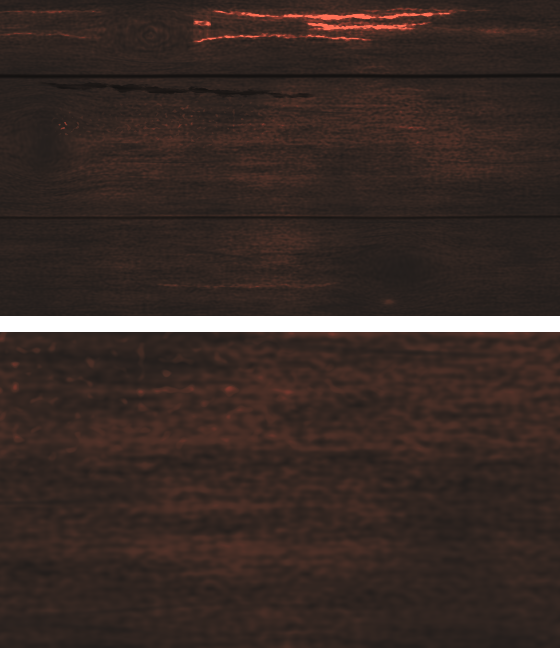
Top: the whole. Bottom: its middle third, enlarged.
Reproduce this texture procedurally as a Shadertoy shader.

```glsl
const vec3 COAL = vec3(0.130, 0.116, 0.110);
const vec3 UMBER = vec3(0.205, 0.152, 0.132);
const vec3 RUST = vec3(0.290, 0.182, 0.150);
const vec3 EMBER = vec3(0.500, 0.222, 0.178);
const vec3 HOT = vec3(0.98, 0.43, 0.33);

// Streaks: start x, end x, height, bow; then half width, heat
const int STREAKS = 10;
const vec4 PATH[STREAKS] = vec4[](
    vec4(0.64, 1.46, 0.965, -0.019), vec4(0.59, 1.19, 0.866, 0.020),
    vec4(0.95, 1.38, 0.932, -0.018), vec4(0.97, 1.32, 0.908, 0.005),
    vec4(0.61, 0.67, 0.922, 0.004), vec4(-0.15, 0.34, 0.960, 0.004),
    vec4(-0.15, 0.33, 0.880, 0.012), vec4(0.48, 1.09, 0.104, -0.012),
    vec4(1.35, 1.80, 0.915, -0.014), vec4(1.12, 1.56, 0.964, 0.008));
const vec2 BURN[STREAKS] = vec2[](
    vec2(0.008, 1.0), vec2(0.007, 0.88), vec2(0.008, 0.8), vec2(0.006, 0.65),
    vec2(0.012, 0.8), vec2(0.005, 0.38), vec2(0.004, 0.32), vec2(0.005, 0.3),
    vec2(0.008, 0.2), vec2(0.004, 0.42));

vec2 hashGradient(vec2 cell) {
    vec3 h = fract(cell.xyx * vec3(0.1031, 0.1030, 0.0973));
    h += dot(h, h.yzx + 33.33);
    return fract((h.xx + h.yz) * h.zy) * 2.0 - 1.0;
}

float gradientNoise(vec2 p) {
    vec2 i = floor(p), f = p - i;
    vec2 u = f * f * f * (f * (f * 6.0 - 15.0) + 10.0);
    vec2 e = vec2(1.0, 0.0);
    float low = mix(dot(hashGradient(i), f), dot(hashGradient(i + e), f - e), u.x);
    float high = mix(dot(hashGradient(i + e.yx), f - e.yx), dot(hashGradient(i + 1.0), f - 1.0), u.x);
    return mix(low, high, u.y);
}

float fbm(vec2 p) {
    float sum = 0.0, weight = 1.0;
    for (int i = 0; i < 4; i++) {
        sum += weight * gradientNoise(p);
        p = p * 2.03 + 17.1;
        weight *= 0.55;
    }
    return sum;
}

float blob(vec2 p, vec2 center, vec2 size) {
    vec2 d = (p - center) / size;
    return exp(-dot(d, d));
}

// Tapered, ragged stroke along a bowed path: x = core, y = halo
vec2 streak(vec2 p, vec4 path, float halfWidth, float pixel) {
    float t = clamp((p.x - path.x) / (path.y - path.x), 0.0, 1.0);
    float arc = 4.0 * t * (1.0 - t);
    float center = path.z + path.w * arc + 0.010 * fbm(vec2(p.x * 9.0, path.z * 91.0));
    float ragged = 0.55 + 1.3 * fbm(vec2(p.x * 16.0, p.y * 45.0));
    float reach = halfWidth * sqrt(arc) * ragged;
    float soft = pixel + 0.001;
    float d = abs(p.y - center);
    float ends = smoothstep(0.0, 0.25, arc);
    return ends * vec2(1.0 - smoothstep(-soft, soft, d - reach), exp(-d / (2.0 * halfWidth)));
}

// Spread the fibres around a knot
vec2 bendGrain(vec2 p, vec2 knot, vec2 size) {
    p.y -= 0.75 * (p.y - knot.y) * blob(p, knot, size);
    return p;
}

float woodGrain(vec2 p) {
    float bands = fbm(vec2(p.x * 1.6, p.y * 26.0));
    float fibres = gradientNoise(vec2(p.x * 14.0, p.y * 115.0));
    float pores = gradientNoise(p * vec2(80.0, 130.0));
    return 1.0 + 0.7 * bands + 0.7 * fibres + 0.9 * pores;
}

// Sparse thin dark lines along the fibres
float hairlines(vec2 p) {
    float ridge = abs(gradientNoise(vec2(p.x * 1.8, p.y * 24.0)));
    float presence = smoothstep(-0.05, 0.3, gradientNoise(vec2(p.x * 3.0, p.y * 13.0) + 40.0));
    return (1.0 - smoothstep(0.0, 0.09, ridge)) * presence;
}

float seam(vec2 p, float height, float halfWidth, float pixel) {
    float d = abs(p.y - height - 0.005 * gradientNoise(vec2(p.x * 3.0, height * 40.0)));
    return 1.0 - smoothstep(halfWidth - pixel, halfWidth + 0.003 + pixel, d);
}

float illumination(vec2 p) {
    float light = 0.08 + 0.22 * blob(p, vec2(0.62, 0.59), vec2(0.55, 0.15));
    light += 0.24 * blob(p, vec2(1.36, 0.59), vec2(0.36, 0.17));
    light += 0.17 * blob(p, vec2(1.05, 0.91), vec2(0.75, 0.10));
    light += 0.16 * blob(p, vec2(0.10, 0.91), vec2(0.28, 0.07));
    light += 0.16 * blob(p, vec2(0.75, 0.18), vec2(0.55, 0.14));
    light += 0.14 * blob(p, vec2(0.90, 0.43), vec2(0.75, 0.10));
    return max(light * (1.0 + 0.75 * fbm(p * vec2(4.0, 3.5))), 0.0);
}

vec3 heatRamp(float heat) {
    vec3 color = mix(COAL, UMBER, smoothstep(-0.08, 0.31, heat));
    color = mix(color, RUST, smoothstep(0.22, 0.52, heat));
    color = mix(color, EMBER, smoothstep(0.50, 0.85, heat));
    return mix(color, HOT, smoothstep(0.85, 1.35, heat));
}

void mainImage(out vec4 fragColor, in vec2 fragCoord) {
    float pixel = 1.0 / iResolution.y;
    vec2 p = fragCoord * pixel;
    vec2 knot = vec2(0.47, 0.888);

    // Plank surface and growth rings
    vec2 q = bendGrain(p, knot, vec2(0.17, 0.09));
    q = bendGrain(q, vec2(0.14, 0.55), vec2(0.12, 0.13));
    q = bendGrain(q, vec2(1.27, 0.15), vec2(0.14, 0.10));
    float plank = step(0.312, p.y) + step(0.759, p.y);
    q.x += plank * 3.7;
    float grain = max(woodGrain(q), 0.0);
    float heat = illumination(p) * grain;
    float radius = length((p - knot) * vec2(0.7, 1.1)) + 0.03 * fbm(p * 12.0);
    float rings = 0.5 + 0.5 * sin(radius * 260.0);
    heat = mix(heat, (0.07 + 0.24 * rings) * grain, 0.7 * blob(p, knot, vec2(0.13, 0.075)));
    heat *= 1.0 - 0.6 * hairlines(q);

    // Charred hollows and glinting pores
    heat *= 1.0 - 0.85 * blob(p, vec2(0.14, 0.54), vec2(0.07, 0.11));
    heat *= 1.0 - 0.85 * blob(p, vec2(1.27, 0.15), vec2(0.10, 0.07));
    float glints = smoothstep(0.12, 0.45, gradientNoise(p * vec2(75.0, 95.0)));
    float glintArea = 0.8 * blob(p, vec2(0.21, 0.605), vec2(0.035, 0.03));
    glintArea += 0.35 * blob(p, vec2(0.60, 0.61), vec2(0.34, 0.08));
    heat += glints * glintArea + 0.4 * blob(p, vec2(1.23, 0.045), vec2(0.018, 0.010));

    // Glowing streaks, broken into flecks
    float fleck = 0.75 + 1.0 * gradientNoise(p * vec2(60.0, 100.0)) + 0.8 * fbm(p * vec2(10.0, 30.0));
    for (int i = 0; i < STREAKS; i++) {
        vec2 glow = streak(p, PATH[i], BURN[i].x, pixel);
        heat += BURN[i].y * (1.1 * max(fleck, 0.0) * glow.x + 0.38 * grain * glow.y);
    }

    // Lit plank edge, split and joints
    heat += 0.28 * seam(p, 0.318, 0.001, pixel) * blob(p, vec2(0.75, 0.318), vec2(0.7, 0.1));
    vec2 sloped = p + vec2(0.0, 0.045 * (p.x - 0.16));
    float split = streak(sloped, vec4(0.10, 1.02, 0.735, -0.003), 0.014, pixel).x;
    split *= 0.7 + 0.7 * gradientNoise(vec2(p.x * 10.0, sloped.y * 110.0));
    float joints = max(seam(p, 0.759, 0.004, pixel), 0.7 * seam(p, 0.312, 0.002, pixel));
    float gap = max(joints, split);

    vec3 color = heatRamp(heat * (1.0 - gap)) * (1.0 - 0.42 * gap);
    color *= 1.0 + 0.06 * (grain - 1.0);
    fragColor = vec4(color, 1.0);
}
```
